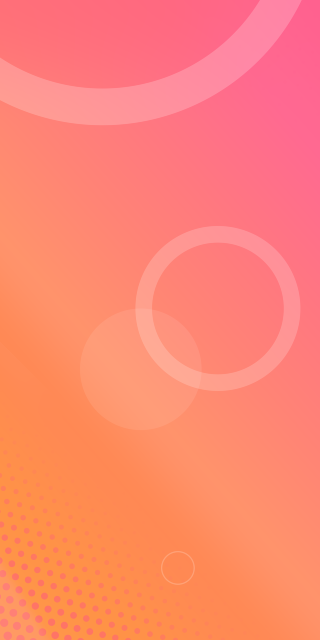
This background is drawn by a Shadertoy shader. Its source:

```glsl
// A warm diagonal gradient from orange to pink, overlaid with translucent
// rings, a pale disc and halftone dots that shrink away from the corner.
// Coordinates are in canvas heights; shapes are signed distances.

const vec2 GRADIENT_AXIS = vec2(0.753, 0.658);
const vec3 AMBER  = vec3(1.00, 0.60, 0.30);
const vec3 GOLD   = vec3(1.00, 0.575, 0.275);
const vec3 ORANGE = vec3(1.00, 0.535, 0.33);
const vec3 PEACH  = vec3(1.00, 0.575, 0.42);
const vec3 CORAL  = vec3(1.00, 0.515, 0.46);
const vec3 SALMON = vec3(1.00, 0.47, 0.50);
const vec3 PINK   = vec3(1.00, 0.41, 0.57);
const vec3 ROSE   = vec3(1.00, 0.38, 0.56);
const vec3 DOT_COLOR = vec3(1.00, 0.43, 0.42);
const vec3 TOP_TINT  = vec3(1.00, 0.40, 0.46);

// Circles: centre x, centre y, radius, half width
const vec4 BIG_RING   = vec4(0.160, 1.150, 0.3170, 0.0287);
const vec4 MID_RING   = vec4(0.3405, 0.518, 0.1159, 0.0130);
const vec4 SMALL_RING = vec4(0.278, 0.1126, 0.0254, 0.0010);
const vec3 DISC       = vec3(0.220, 0.423, 0.0950);

const vec2 DOT_PITCH = vec2(0.0205, 0.0185);
const float DOT_TILT = -0.24;
const float DOT_MAX_RADIUS = 0.0068;
const float DOT_REACH = 0.31;

float cover(float dist, float pixel) {
    return 1.0 - smoothstep(-0.6 * pixel, 0.6 * pixel, dist);
}

float ring(vec2 p, vec4 shape, float pixel) {
    return cover(abs(length(p - shape.xy) - shape.z) - shape.w, pixel);
}

vec3 gradient(float t) {
    vec3 color = mix(AMBER, GOLD, smoothstep(0.0, 0.15, t));
    color = mix(color, ORANGE, smoothstep(0.13, 0.31, t));
    color = mix(color, PEACH, smoothstep(0.30, 0.42, t));
    color = mix(color, CORAL, clamp((t - 0.42) / 0.15, 0.0, 1.0));
    color = mix(color, SALMON, clamp((t - 0.57) / 0.13, 0.0, 1.0));
    color = mix(color, PINK, clamp((t - 0.70) / 0.18, 0.0, 1.0));
    return mix(color, ROSE, smoothstep(0.88, 1.04, t));
}

// Distance to the nearest dot centre of a tilted, staggered grid
float dotDistance(vec2 p) {
    float c = cos(DOT_TILT), s = sin(DOT_TILT);
    vec2 q = vec2(c * p.x + s * p.y, c * p.y - s * p.x) / DOT_PITCH;
    q.x += 0.5 * mod(floor(q.y), 2.0);
    return length((fract(q) - 0.5) * DOT_PITCH);
}

void mainImage(out vec4 fragColor, in vec2 fragCoord) {
    float pixel = 1.0 / iResolution.y;
    vec2 p = fragCoord * pixel;
    vec3 color = gradient(dot(p, GRADIENT_AXIS));

    // Redder glow along the top edge
    float topGlow = smoothstep(0.80, 1.0, p.y) * (1.0 - smoothstep(0.25, 0.50, p.x));
    color = mix(color, TOP_TINT, 0.55 * topGlow);

    // Faint diagonal fold on the left side
    float fold = p.x + p.y - 0.466;
    float foldFade = smoothstep(-0.07, 0.0, fold) * step(fold, 0.0);
    color = mix(color, vec3(1.0), 0.025 * foldFade * (1.0 - smoothstep(0.02, 0.10, p.x)));

    // Halftone dots, largest in the lower left corner
    float dots = dotDistance(p);
    float spread = dot(p, vec2(0.66, 0.75));
    float strength = clamp(1.0 - spread / DOT_REACH, 0.0, 1.0);
    float radius = DOT_MAX_RADIUS * mix(0.32, 1.0, strength);
    float dotAlpha = 0.85 * smoothstep(0.0, 0.75, strength);
    color = mix(color, DOT_COLOR, dotAlpha * cover(dots - radius, pixel));

    // Pale wedge in the same corner
    float wedge = dot(p - vec2(0.0, 0.127), normalize(vec2(0.127, 0.078)));
    color = mix(color, vec3(1.0, 0.62, 0.62), 0.28 * (1.0 - smoothstep(-0.012, 0.008, wedge)));

    // Barely visible dots in the upper right corner
    float upperFade = 1.0 - smoothstep(0.03, 0.16, length(p - vec2(0.50, 0.95)));
    color = mix(color, ROSE, 0.35 * upperFade * cover(dots - 0.0025, pixel));

    // Translucent circles
    float disc = cover(length(p - DISC.xy) - DISC.z, pixel);
    color = mix(color, vec3(1.0), 0.085 * disc);
    color = mix(color, vec3(1.0), 0.21 * ring(p, BIG_RING, pixel));
    color = mix(color, vec3(1.0), 0.19 * ring(p, MID_RING, pixel));
    color = mix(color, vec3(1.0), 0.20 * ring(p, SMALL_RING, pixel));

    fragColor = vec4(color, 1.0);
}
```
